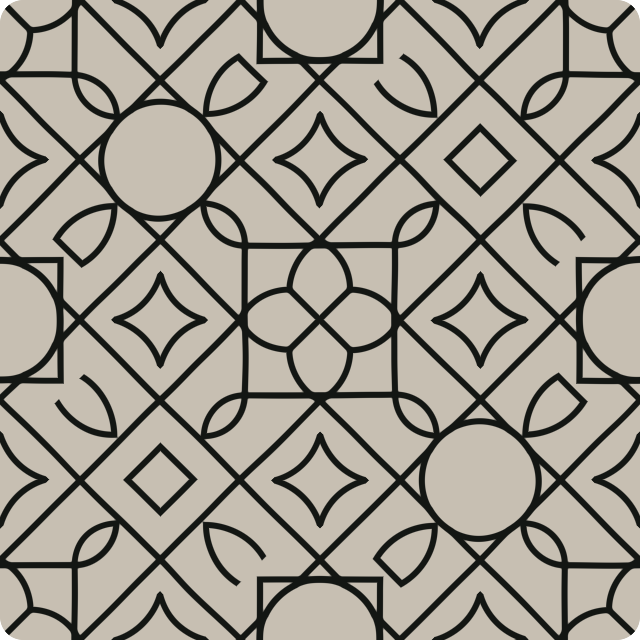
Reproduce this pattern procedurally as a WebGL 1 fragment shader.

```glsl
precision highp float;
// Geometric line tiling: diagonal lattice with flowers, stars, rings, diamonds and leaves.

uniform vec2 u_resolution;

// Lengths are in lattice units; the canvas is TILES * TILE_SIZE units wide.
const float TILES = 2.0;
const float TILE_SIZE = 4.0;
const float HALF_LINE = 0.038;
const float INK_POOL = 0.022;      // thickening where strokes meet
const float WOBBLE = 0.022;        // hand-drawn drift of the strokes
const float CORNER_RADIUS = 0.29;  // rounded canvas corners
const float DISC_RADIUS = 0.73;
const float DIAMOND_RADIUS = 0.41;
const float RING_RADIUS = 0.755;
const float SQUARE_HALF = 0.935;
const float CORNER_LEAF = 0.52;
const float LEAF_TIP = 0.57;
const float LEAF_RADIUS = 0.85;
const float LEAF_CUT = 2.28;
const float PETAL_JOINT = 0.38;
const float PETAL_RADIUS = 0.695;
const float STAR_TIP = 0.57;
const float STAR_CURVE = 0.78;
const vec3 GROUND = vec3(0.78, 0.75, 0.70);
const vec3 INK = vec3(0.075, 0.085, 0.075);
const vec3 MARGIN = vec3(1.0);

float hash(vec2 p) {
  return fract(sin(dot(p, vec2(127.1, 311.7))) * 4375.85);
}

float noise(vec2 p) {
  vec2 i = floor(p);
  vec2 f = fract(p);
  f = f * f * (3.0 - 2.0 * f);
  return mix(mix(hash(i), hash(i + vec2(1.0, 0.0)), f.x),
             mix(hash(i + vec2(0.0, 1.0)), hash(i + 1.0), f.x), f.y);
}

float smoothMin(float a, float b) {
  float h = max(INK_POOL - abs(a - b), 0.0) / INK_POOL;
  return min(a, b) - 0.25 * h * h * INK_POOL;
}

// Overlap of two circles, with one tip at the origin and the other at (r, r).
float lens(vec2 p, float r) {
  return max(length(p - vec2(r, 0.0)), length(p - vec2(0.0, r))) - r;
}

// Four-pointed star with concave sides, for p in the positive quadrant.
float star(vec2 p) {
  float arcRadius = length(vec2(STAR_CURVE - STAR_TIP, STAR_CURVE));
  float side = abs(length(p - STAR_CURVE) - arcRadius);
  return max(side, p.x + p.y - STAR_TIP);
}

// Square with leaves at its corners, holding four petals and a cross.
float flower(vec2 p) {
  vec2 o = vec2(min(p.x, p.y), max(p.x, p.y));
  float square = abs(o.y - SQUARE_HALF);
  float leaf = abs(lens(p - SQUARE_HALF, CORNER_LEAF));
  vec2 petalCenter = vec2(PETAL_JOINT - PETAL_RADIUS, PETAL_JOINT);
  float petal = abs(length(o - petalCenter) - PETAL_RADIUS);
  float arm = clamp(0.5 * (o.x + o.y), 0.0, PETAL_JOINT);
  float cross = length(o - arm);
  // The square ends where its corner leaf begins.
  square = max(square, o.x - SQUARE_HALF);
  return smoothMin(smoothMin(square, leaf), smoothMin(petal, cross));
}

// Distance to the nearest stroke centre line.
float strokes(vec2 p) {
  vec2 cell = floor(p / TILE_SIZE);
  vec2 local = p - (cell + 0.5) * TILE_SIZE;
  bool discTile = mod(cell.x + cell.y, 2.0) > 0.5;
  if (discTile) local.x = -local.x;
  bool flowerSide = local.x * local.y > 0.0;
  vec2 a = abs(local);
  vec2 corner = 0.5 * TILE_SIZE - a;

  // Diagonal lattice, open under flowers, discs and rings
  float rising = abs(mod(a.x + a.y, 2.0) - 1.0);
  float falling = abs(abs(a.x - a.y) - 1.0);
  if (flowerSide && a.x + a.y > 2.0) rising = 1.0;
  float d = smoothMin(rising, falling) * 0.7071;
  if (discTile) d = max(d, DISC_RADIUS - length(a));
  if (!flowerSide) d = max(d, RING_RADIUS - length(corner));

  // Tile centre and edge stars
  float center = discTile ? length(a) - DISC_RADIUS
                          : (a.x + a.y - DIAMOND_RADIUS) * 0.7071;
  d = smoothMin(d, abs(center));
  d = smoothMin(d, star(vec2(0.5 * TILE_SIZE - max(a.x, a.y), min(a.x, a.y))));

  // Corner motifs
  if (flowerSide) return smoothMin(d, flower(corner));
  float ring = abs(length(corner) - RING_RADIUS);
  float frame = abs(max(corner.x, corner.y) - RING_RADIUS);
  float leaf = lens(a - LEAF_TIP, LEAF_RADIUS);
  float cut = (a.x + a.y - LEAF_CUT) * 0.7071;
  leaf = discTile ? abs(max(leaf, cut)) : max(abs(leaf), cut + HALF_LINE);
  return smoothMin(smoothMin(d, leaf), smoothMin(ring, frame));
}

void main() {
  float span = TILES * TILE_SIZE;
  vec2 p = gl_FragCoord.xy / u_resolution * span;
  float pixel = span / min(u_resolution.x, u_resolution.y);

  vec2 drift = vec2(noise(p * 1.7), noise(p * 1.7 + 31.0)) - 0.5;
  float line = strokes(p + WOBBLE * drift) - HALF_LINE;
  vec3 color = mix(INK, GROUND, smoothstep(-0.75 * pixel, 0.75 * pixel, line));

  // Rounded outer corners
  vec2 edge = abs(p - 0.5 * span) - 0.5 * span + CORNER_RADIUS;
  float outside = length(max(edge, 0.0)) - CORNER_RADIUS;
  color = mix(color, MARGIN, smoothstep(-0.5 * pixel, 0.5 * pixel, outside));
  gl_FragColor = vec4(color, 1.0);
}
```
